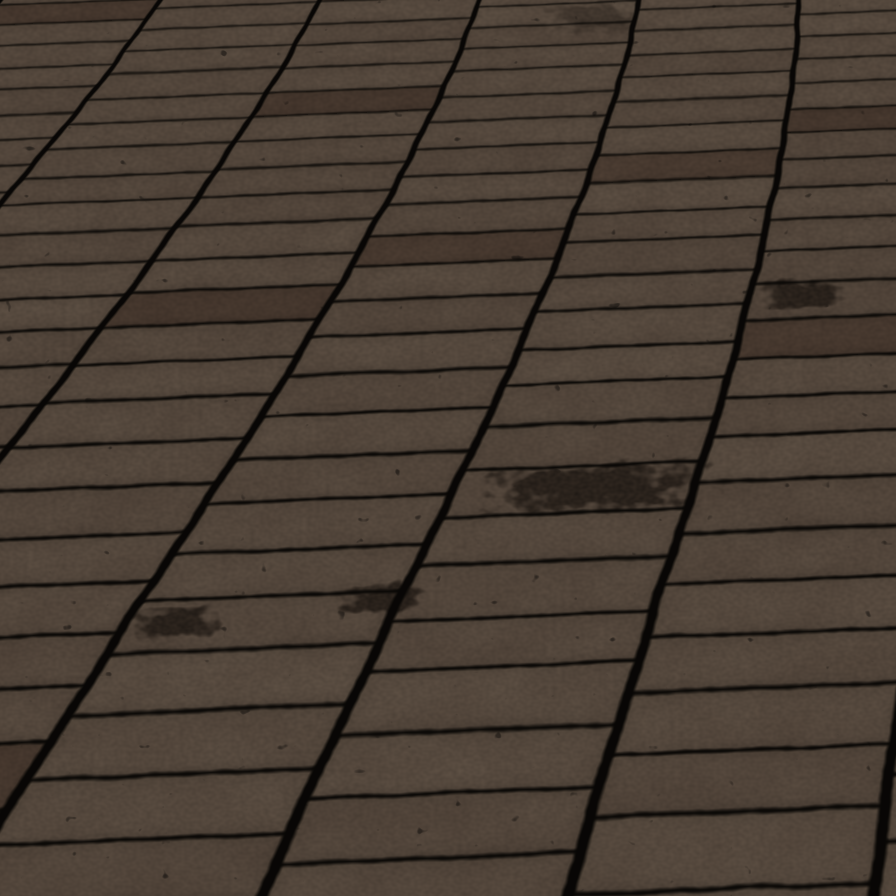
Reproduce this texture procedurally as a three.js fragment shader.

```glsl
// Dark brown brick paving seen at a slant, in columns split by curved black seams.
// A perspective map turns the canvas into columns and rows of bricks; distances to
// the cell edges give the joints, and gradient noise gives grain, pits and stains.
varying vec2 vUv;

float hash(vec2 p) {
  return fract(sin(dot(p, vec2(127.1, 311.7))) * 43758.545);
}

vec2 gradientAt(vec2 cell) {
  float angle = 6.28318 * hash(cell);
  return vec2(cos(angle), sin(angle));
}

// Gradient noise, about -0.7 to 0.7
float noise(vec2 p) {
  vec2 i = floor(p), f = fract(p);
  vec2 w = f * f * f * (f * (f * 6.0 - 15.0) + 10.0);
  vec2 x = vec2(1.0, 0.0);
  float low = mix(dot(gradientAt(i), f), dot(gradientAt(i + x), f - x), w.x);
  float high = mix(dot(gradientAt(i + x.yx), f - x.yx), dot(gradientAt(i + 1.0), f - 1.0), w.x);
  return mix(low, high, w.y);
}

// Oil and dirt marks strung along a bent path, with ragged edges
float stains(vec2 p) {
  float ragged = 0.55 * noise(p * vec2(28.0, 55.0)) + 0.4 * noise(p * vec2(80.0, 120.0));
  float amount = 0.0;
  for (int k = 0; k < 5; k++) {
    float i = float(k);
    vec2 centre = vec2(0.898 - 0.235 * abs(i - 1.0), 0.98 - 0.355 * i + 0.0465 * i * i);
    vec2 size = vec2(0.045, 0.016) + vec2(0.065, 0.011) * step(abs(i - 2.0), 0.5);
    vec2 q = (p - centre) / size;
    q.y -= 0.15 * q.x;
    float radius = pow(dot(q * q, q * q), 0.25) + ragged;
    float strength = i < 0.5 ? 0.4 : 0.8;
    amount = max(amount, strength * (1.0 - smoothstep(0.6, 1.1, radius)));
  }
  return amount;
}

void main() {
  float down = 1.0 - vUv.y;
  float nearness = 0.4 + 0.6 * down;

  // Columns fan out toward the viewer and bow to the right
  float depth = down + 0.04 * vUv.x + 1.087;
  float along = 54.5 / depth;
  float spacing = 0.178 + 0.164 * down;
  float seamX = 0.892 - 0.258 * down + 0.202 * down * (1.0 - down) * (1.0 - down);
  float across = (vUv.x - seamX) / spacing + 0.018 * noise(vec2(along * 0.9, 3.7));
  float column = floor(across);

  // Rows shift by half a brick between columns, with uneven brick heights
  float row = along - 0.86 - 0.5 * mod(column, 2.0) + 0.5 * step(column, -3.5);
  row += 0.16 * noise(vec2(row * 0.7, column * 7.31 + 0.4));
  row += 0.035 * noise(vec2(across * 5.0, row * 1.3));
  vec2 brick = vec2(column, floor(row));
  vec2 inside = vec2(fract(across), fract(row));

  // Distances to the seams and cross joints in canvas units
  float rowHeight = depth * depth / 54.5;
  float seamDist = min(inside.x, 1.0 - inside.x) * spacing * 0.88;
  float jointDist = min(inside.y, 1.0 - inside.y) * rowHeight;
  float chip = 0.0012 * noise(vUv * vec2(70.0, 90.0)) * nearness;
  float seamEdge = seamDist - 0.0062 * nearness + chip;
  float jointEdge = jointDist - 0.0026 * nearness + chip;
  float soft = 0.0022 * nearness + 0.0006;
  float seam = 1.0 - smoothstep(-soft, soft, seamEdge);
  float joint = 1.0 - smoothstep(-soft, soft, jointEdge);

  // Brick face: tone per brick, broad mottling and fine grain
  float tone = hash(brick);
  float mottle = noise(vec2(across * 4.0, row * 1.5)) + 0.5 * noise(vUv * 38.0);
  float grain = noise(vUv * vec2(190.0, 240.0)) + 0.6 * noise(vUv * vec2(105.0, 140.0));
  vec3 color = mix(vec3(0.305, 0.255, 0.215), vec3(0.345, 0.295, 0.25),
                   clamp(0.25 + 0.5 * tone + 0.45 * mottle, 0.0, 1.0));
  color *= 1.0 + 0.085 * grain;
  color *= mix(vec3(1.0), vec3(0.84, 0.79, 0.77), step(0.95, hash(brick + 19.3)));

  // Small dark pits
  float pit = noise(vUv * vec2(46.0, 75.0) + 8.0) + 0.25 * noise(vUv * 150.0);
  color *= 1.0 - 0.45 * smoothstep(0.5, 0.68, pit);

  // Pale worn rims, stronger on the upper and left edges
  float rim = 0.6 * exp(-max(jointEdge, 0.0) / (0.003 * nearness)) * step(0.5, inside.y);
  rim += exp(-max(seamEdge, 0.0) / (0.003 * nearness)) * (inside.x < 0.5 ? 0.7 : 0.35);
  color += vec3(0.05, 0.045, 0.03) * rim;

  // Soft dirt beside the joints, then stains
  float dirt = exp(-max(min(seamEdge, jointEdge), 0.0) / (0.006 * nearness));
  color *= 1.0 - 0.14 * dirt;
  color = mix(color, vec3(0.12, 0.095, 0.075) * (1.0 + 0.3 * grain), stains(vUv));

  // Black gaps, fainter in the distance for the cross joints
  vec3 gapColor = vec3(0.035, 0.028, 0.02);
  color = mix(color, gapColor, joint * mix(0.68, 0.95, smoothstep(0.0, 0.5, down)));
  color = mix(color, gapColor * 0.9, seam);
  gl_FragColor = vec4(color, 1.0);
}
```
